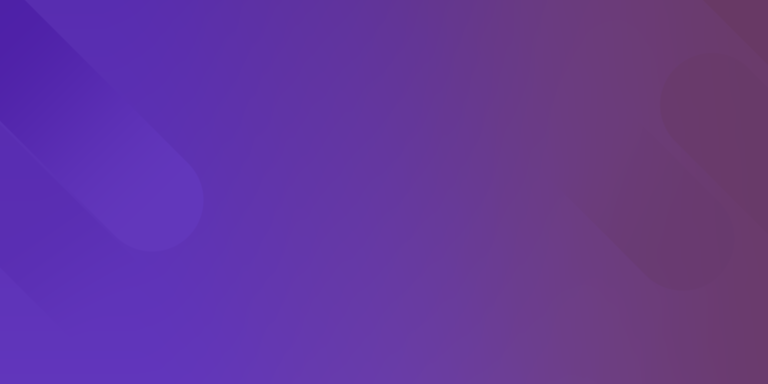
Reproduce this background procedurally as a WebGL 2 fragment shader.

```glsl
#version 300 es
precision highp float;
// Violet to plum gradient with soft diagonal capsules at both sides.

uniform vec2 u_resolution;
out vec4 fragColor;

float hash(vec2 p) {
    vec3 q = fract(vec3(p.xyx) * 0.1031);
    q += dot(q, q.yzx + 33.33);
    return fract((q.x + q.y) * q.z);
}

float valueNoise(vec2 p) {
    vec2 cell = floor(p), f = fract(p);
    f = f * f * (3.0 - 2.0 * f);
    float low = mix(hash(cell), hash(cell + vec2(1, 0)), f.x);
    float high = mix(hash(cell + vec2(0, 1)), hash(cell + vec2(1, 1)), f.x);
    return mix(low, high, f.y);
}

// x runs along the falling diagonal, y across it
vec2 diagonal(vec2 p) {
    return vec2(p.x - p.y, p.x + p.y) * 0.70711;
}

// Coverage of a capsule with a round end at the origin, endless towards -x
float capsule(vec2 q, float radius) {
    float edge = 1.0 / u_resolution.y;
    return 1.0 - smoothstep(-edge, edge, length(vec2(max(q.x, 0.0), q.y)) - radius);
}

vec3 background(vec2 p) {
    // Fine upright streaks bend the colour bands slightly
    float streaks = valueNoise(p * vec2(26, 9)) + 0.5 * valueNoise(p * vec2(60, 20)) - 0.75;
    float t = p.x * 0.5 + 0.06 * (p.y - 0.5) + 0.012 * streaks;
    vec3 color = mix(vec3(0.365, 0.195, 0.715), vec3(0.395, 0.22, 0.64), smoothstep(0.15, 0.52, t));
    color = mix(color, vec3(0.425, 0.24, 0.51), smoothstep(0.44, 0.8, t));
    color = mix(color, vec3(0.415, 0.23, 0.42), smoothstep(0.7, 1.02, t));
    // Lighter towards the bottom on the violet side
    float lift = (0.45 - p.y) * (1.0 - smoothstep(0.5, 0.95, t));
    return color + lift * vec3(0.035, 0.035, 0.045);
}

void main() {
    vec2 p = gl_FragCoord.xy / u_resolution.y;
    p.x *= 2.0 * u_resolution.y / u_resolution.x;
    vec3 color = background(p);

    // Lower left band, fading out before its end
    vec2 q = diagonal(p - vec2(0.30, 0.19));
    color = mix(color, vec3(0.345, 0.17, 0.69), 0.65 * capsule(q, 0.132) * smoothstep(0.0, -0.35, q.x));

    // Upper left capsule, deep indigo turning to a light round end
    q = diagonal(p - vec2(0.396, 0.479));
    vec3 indigo = mix(vec3(0.305, 0.125, 0.655), vec3(0.385, 0.215, 0.735), smoothstep(-0.62, 0.02, q.x));
    color = mix(color, indigo, 0.95 * capsule(q, 0.134));

    // Right capsule, darkest at its round lower end
    q = diagonal(p - vec2(1.778, 0.378));
    color = mix(color, vec3(0.405, 0.225, 0.43), 0.6 * capsule(q, 0.135) * smoothstep(-0.4, 0.0, q.x));

    // Right capsule opening towards the edge
    q = diagonal(p - vec2(1.854, 0.727));
    color = mix(color, vec3(0.405, 0.225, 0.405), 0.55 * capsule(vec2(-q.x, q.y), 0.135));

    // Plum corner at the top right
    q = diagonal(p - vec2(2.21, 0.81));
    color = mix(color, vec3(0.405, 0.22, 0.39), 0.8 * capsule(q, 0.134));

    fragColor = vec4(color, 1.0);
}
```
